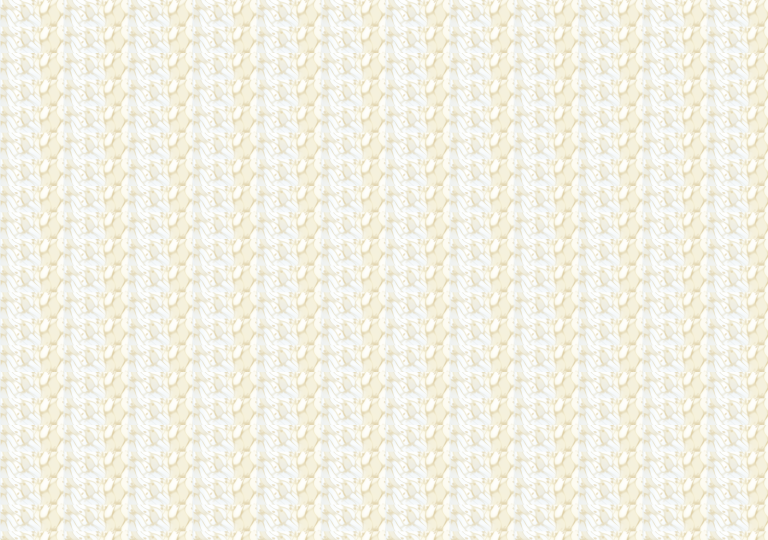
This pattern is drawn by a Shadertoy shader. Its source:

```glsl
// Pale petals in wide, identical tiles: long slanted white petals on the left,
// upright ivory petals on the right, with uneven tan gaps and small crumbs.
// Each petal is a stretched cell of cellular noise, bent by layered sines.

const vec2 REPEATS = vec2(11.94, 20.33);     // tiles across and down
const float TILE_ASPECT = 2.42;              // tile width over height
const vec2 SLANTED_SCALE = vec2(1.7, 4.8);   // cells along and across a petal
const vec2 UPRIGHT_SCALE = vec2(1.6, 3.6);
const float CRUMB_SCALE = 6.5;
const float SLANT_ANGLE = 0.80;
const float UPRIGHT_ANGLE = 1.75;
const float GAP_WIDTH = 0.34;
const float SEAM_WIDTH = 0.025;
const float BEND = 0.06;
const int SAMPLES = 3;                       // per axis, for smooth edges

const vec3 WHITE = vec3(1.000, 1.000, 0.995);
const vec3 COOL_WHITE = vec3(0.955, 0.975, 0.985);
const vec3 IVORY = vec3(0.985, 0.975, 0.915);
const vec3 CREAM = vec3(0.955, 0.930, 0.820);
const vec3 STONE = vec3(0.910, 0.900, 0.850);
const vec3 TAN = vec3(0.870, 0.810, 0.650);
const vec3 MIST = vec3(0.935, 0.955, 0.970);

vec2 hash22(vec2 p) {
    vec2 h = vec2(dot(p, vec2(127.1, 311.7)), dot(p, vec2(269.5, 183.3)));
    return fract(sin(h) * 43758.55);
}

vec2 rotate(vec2 p, float angle) {
    float c = cos(angle), s = sin(angle);
    return vec2(c * p.x + s * p.y, c * p.y - s * p.x);
}

// Returns nearest distance, distance to the border, and a random cell value.
vec3 petalCells(vec2 p, float seed) {
    vec2 cell = floor(p);
    float nearest = 9.0, second = 9.0, id = 0.0;
    for (int j = -1; j <= 1; j++) {
        for (int i = -1; i <= 1; i++) {
            vec2 c = cell + vec2(i, j);
            vec2 h = hash22(c + seed);
            float d = length(c + 0.08 + 0.84 * h - p);
            if (d < nearest) {
                second = nearest;
                nearest = d;
                id = fract(h.x * 7.0 + h.y * 3.0);
            } else {
                second = min(second, d);
            }
        }
    }
    return vec3(nearest, second - nearest, id);
}

// Layered sines that vary tint and gap width inside a tile.
float tintWave(vec2 p) {
    return 0.5 + 0.25 * sin(7.1 * p.x + 5.0 * p.y) + 0.25 * sin(11.3 * p.y - 8.7 * p.x + 1.2);
}

vec3 shadePetals(vec3 cell, vec3 petal, vec3 rim, vec3 gap, float wave) {
    vec3 color = mix(petal, rim, smoothstep(0.2, 0.8, cell.x));
    color = mix(color, gap, 0.65 * smoothstep(0.80, 0.86, cell.z));
    float width = GAP_WIDTH * mix(0.5, 1.4, wave);
    color = mix(color, gap, 1.0 - smoothstep(0.0, width, cell.y));
    float corner = smoothstep(0.45, 0.7, cell.x) * (1.0 - smoothstep(0.05, 0.3, cell.y));
    return mix(color, TAN, corner * wave);
}

// p spans 0..TILE_ASPECT across and 0..1 downward.
vec3 tileColor(vec2 p) {
    float wave = tintWave(p);
    vec2 bent = p + BEND * vec2(sin(7.0 * p.y + 3.0 * p.x), sin(6.0 * p.x + 1.0));
    vec3 slanted = petalCells(rotate(bent, SLANT_ANGLE) * SLANTED_SCALE, 4.0);
    vec3 upright = petalCells(rotate(bent, UPRIGHT_ANGLE) * UPRIGHT_SCALE, 19.0);
    vec3 crumb = petalCells(bent * CRUMB_SCALE, 37.0);
    float low = smoothstep(0.6, 0.95, p.y);

    // Left: white petals over stone and cream gaps, cooler near the bottom
    vec3 coolPetal = mix(WHITE, COOL_WHITE, 0.6 * slanted.z);
    vec3 coolGap = mix(mix(STONE, CREAM, 0.8 * wave), MIST, 0.6 * low);
    vec3 left = shadePetals(slanted, coolPetal, COOL_WHITE, coolGap, wave * (1.0 - 0.6 * low));

    // Right: white to ivory petals over cream gaps
    vec3 warmPetal = mix(WHITE, IVORY, 0.8 * upright.z);
    vec3 warmGap = mix(CREAM, STONE, 0.4 * wave);
    vec3 right = shadePetals(upright, warmPetal, IVORY, warmGap, wave);

    float side = smoothstep(1.2, 1.6, p.x + 0.15 * sin(6.0 * p.y));
    vec3 color = mix(left, right, side);

    // Scattered tan crumbs, fewer toward the bottom
    float dot = (1.0 - smoothstep(0.15, 0.45, crumb.x)) * step(0.82, crumb.z);
    color = mix(color, TAN, 0.6 * dot * (1.0 - 0.7 * low));

    // Bluish patch below the middle, and a thin pale seam between tiles
    float patchDist = length((p - vec2(1.15, 0.95)) / vec2(0.5, 0.25));
    float mist = 0.5 * (1.0 - smoothstep(0.5, 1.1, patchDist));
    float seamDist = min(p.x, TILE_ASPECT - p.x);
    mist = max(mist, 0.6 * (1.0 - smoothstep(SEAM_WIDTH, 2.0 * SEAM_WIDTH, seamDist)));
    return mix(color, MIST, mist);
}

void mainImage(out vec4 fragColor, in vec2 fragCoord) {
    vec3 sum = vec3(0.0);
    for (int j = 0; j < SAMPLES; j++) {
        for (int i = 0; i < SAMPLES; i++) {
            vec2 offset = (vec2(i, j) + 0.5) / float(SAMPLES) - 0.5;
            vec2 uv = (fragCoord + offset) / iResolution.xy;
            uv.y = 1.0 - uv.y;
            sum += tileColor(fract(uv * REPEATS) * vec2(TILE_ASPECT, 1.0));
        }
    }
    fragColor = vec4(sum / float(SAMPLES * SAMPLES), 1.0);
}
```
